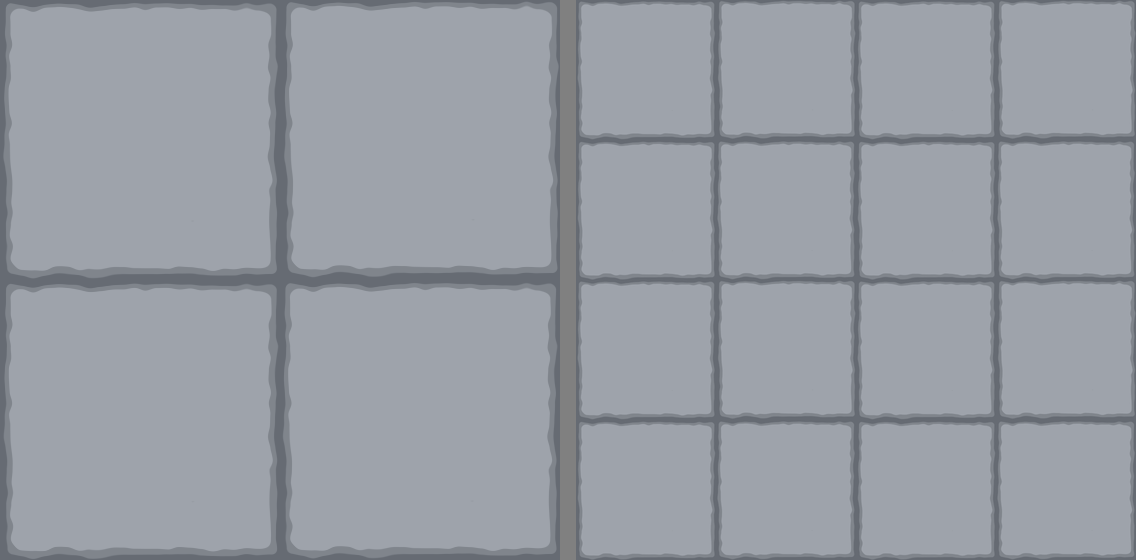
Left: one tile. Right: repeated 2 by 2.
A Shadertoy shader for this texture:

```glsl
#define TILES 2.0
#define FACE_HALF 0.4635
#define SLAB_HALF 0.4825
#define FACE_RADIUS 0.035
#define SLAB_RADIUS 0.02
#define WANDER 0.012
#define CHIPPING 0.009
#define JITTER 0.004
#define FACE_SHIFT vec2(-0.002, 0.003)
#define FACE_COLOR vec3(0.62, 0.64, 0.67)
#define RIM_COLOR vec3(0.50, 0.52, 0.55)
#define JOINT_COLOR vec3(0.40, 0.42, 0.45)

vec2 hash2(vec2 p) {
    vec3 q = fract(p.xyx * vec3(0.1031, 0.1030, 0.0973));
    q += dot(q, q.yzx + 33.33);
    return fract((q.xx + q.yz) * q.zy);
}

// Two-channel value noise in -1..1, wrapping once per tile
vec2 wrapNoise(vec2 p, float cells, float seed) {
    p *= cells;
    vec2 i = floor(p), f = p - i;
    vec2 lo = mod(i, cells) + seed;
    vec2 hi = mod(i + 1.0, cells) + seed;
    f = f * f * (3.0 - 2.0 * f);
    vec2 bottom = mix(hash2(lo), hash2(vec2(hi.x, lo.y)), f.x);
    vec2 top = mix(hash2(vec2(lo.x, hi.y)), hash2(hi), f.x);
    return 2.0 * mix(bottom, top, f.y) - 1.0;
}

// Broad bends with finer nicks on top
vec2 roughness(vec2 p, float seed) {
    return 0.65 * wrapNoise(p, 9.0, seed) + 0.4 * wrapNoise(p, 25.0, seed + 41.0);
}

float roundedBox(vec2 p, float halfSize, float radius) {
    vec2 q = abs(p) - halfSize + radius;
    return length(max(q, 0.0)) + min(max(q.x, q.y), 0.0) - radius;
}

float coverage(float d, float pixel) {
    return smoothstep(pixel, -pixel, d);
}

void mainImage(out vec4 fragColor, in vec2 fragCoord) {
    vec2 grid = fragCoord / iResolution.xy * TILES;
    float pixel = 0.75 * TILES / iResolution.y;

    // Joints wander; each slab sits slightly off its place
    vec2 bent = grid + WANDER * roughness(grid, 7.0);
    vec2 tile = mod(floor(bent), TILES);
    vec2 local = fract(bent) - 0.5 + JITTER * (2.0 * hash2(tile + 3.0) - 1.0);

    // Slab outline, and the face inside its chipped rim
    float slab = roundedBox(local, SLAB_HALF, SLAB_RADIUS);
    vec2 chipped = local - FACE_SHIFT + CHIPPING * roughness(grid, 113.0);
    float face = max(roundedBox(chipped, FACE_HALF, FACE_RADIUS), slab);

    vec3 color = mix(JOINT_COLOR, RIM_COLOR, coverage(slab, pixel));
    color = mix(color, FACE_COLOR, coverage(face, pixel));

    // One faint speck on every face
    float speck = length((local - vec2(0.177, -0.286)) * vec2(0.5, 1.0)) - 0.002;
    color = mix(color, RIM_COLOR, 0.25 * coverage(speck, pixel));

    fragColor = vec4(color, 1.0);
}
```
